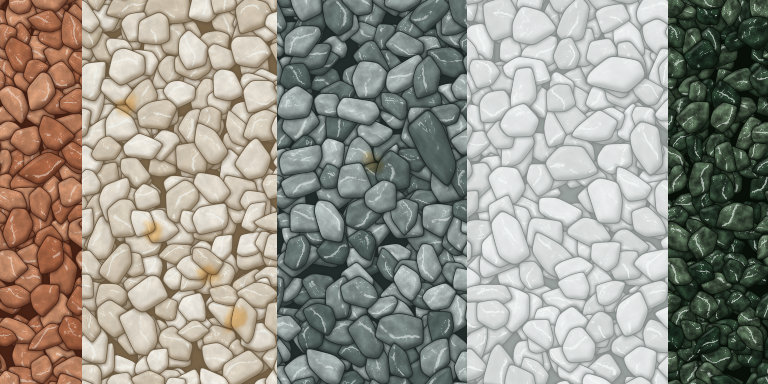
Give the GLSL for this texture, as a Shadertoy shader.

```glsl
const float TAU = 6.2831853;
const int LAYERS = 4;
const int SIDES = 6;
const float CORNER_SHARPNESS = 11.0;
const float SHADOW_WIDTH = 0.26;
const float SHADOW_DEPTH = 0.45;
const float CONTACT_WIDTH = 0.09;
const float CONTACT_DEPTH = 0.55;
const float SKIP_CHANCE = 0.24;
const vec3 LIGHT_DIR = vec3(-0.33, 0.56, 0.76);
const vec3 AMBER = vec3(0.82, 0.66, 0.40);
const vec3 GLINT = vec3(0.95, 0.97, 0.96);

// Bands from left to right: terracotta, cream, slate, white, dark green
const float BAND_EDGE[4] = float[](0.214, 0.722, 1.216, 1.740);
const float CELL[5] = float[](0.086, 0.089, 0.092, 0.096, 0.078);
const float GLOSS[5] = float[](0.42, 0.55, 0.50, 0.80, 0.58);
const float VEINS[5] = float[](0.12, 0.05, 0.14, 0.02, 0.50);
const vec3 GAP[5] = vec3[](
    vec3(0.28, 0.13, 0.08), vec3(0.47, 0.39, 0.28), vec3(0.13, 0.17, 0.16),
    vec3(0.60, 0.63, 0.62), vec3(0.03, 0.06, 0.03));
const vec3 DARK[5] = vec3[](
    vec3(0.61, 0.36, 0.24), vec3(0.78, 0.73, 0.65), vec3(0.31, 0.37, 0.36),
    vec3(0.82, 0.835, 0.83), vec3(0.10, 0.17, 0.12));
const vec3 PALE[5] = vec3[](
    vec3(0.77, 0.56, 0.43), vec3(0.89, 0.87, 0.83), vec3(0.67, 0.71, 0.70),
    vec3(0.90, 0.91, 0.91), vec3(0.30, 0.37, 0.29));

// Large stones: centre, radius, angle
const int LARGE_COUNT = 12;
const vec4 LARGE[12] = vec4[](
    vec4(1.133, 0.622, 0.066, -1.1), vec4(0.924, 0.523, 0.050, 0.4),
    vec4(0.997, 0.492, 0.045, 0.6), vec4(0.859, 0.422, 0.052, -1.1),
    vec4(0.781, 0.583, 0.046, 0.1), vec4(1.615, 0.812, 0.064, -0.1),
    vec4(1.354, 0.682, 0.052, 0.3), vec4(1.328, 0.375, 0.058, -1.2),
    vec4(1.575, 0.479, 0.052, -1.0), vec4(1.510, 0.100, 0.048, 0.2),
    vec4(0.326, 0.826, 0.048, -0.3), vec4(0.390, 0.237, 0.050, 0.9));
// Tone from dark to pale, then elongation
const vec2 LARGE_LOOK[12] = vec2[](
    vec2(0.05, 2.2), vec2(0.70, 1.1), vec2(0.60, 1.2), vec2(0.90, 1.7),
    vec2(0.75, 1.5), vec2(0.80, 1.7), vec2(0.70, 1.4), vec2(0.80, 1.8),
    vec2(0.90, 1.5), vec2(0.60, 1.1), vec2(0.80, 1.2), vec2(0.70, 1.3));

// Mineral stains: centre, radius
const vec3 STAINS[5] = vec3[](
    vec3(0.333, 0.727, 0.038), vec3(0.396, 0.396, 0.036),
    vec3(0.547, 0.284, 0.042), vec3(0.612, 0.167, 0.044),
    vec3(0.971, 0.576, 0.036));

float hash(vec2 p) {
    vec3 q = fract(p.xyx * 0.1031);
    q += dot(q, q.yzx + 33.33);
    return fract((q.x + q.y) * q.z);
}

int bandAt(float x) {
    int band = 0;
    for (int i = 0; i < 4; i++) band += int(x > BAND_EDGE[i]);
    return band;
}

float layeredSines(vec2 p) {
    float sum = 0.0, amp = 0.5;
    for (int i = 0; i < 4; i++) {
        sum += amp * sin(p.x + 1.7 * sin(p.y));
        p = mat2(1.2, 1.6, -1.6, 1.2) * p + 1.3;
        amp *= 0.55;
    }
    return sum;
}

// Paints one rounded polygonal stone and its contact shadow
void paintStone(inout vec3 col, vec2 p, float radius, float angle, vec2 look, vec2 id, int band) {
    if (dot(p, p) > 4.4 * radius * radius) return;
    float c = cos(angle), s = sin(angle);
    mat2 turn = mat2(c, s, -s, c);
    float aspect = sqrt(look.y);
    vec2 squash = vec2(1.0 / aspect, aspect);
    vec2 q = (p * turn) / radius * squash;

    // Smooth maximum of half planes, with its gradient
    float sum = 0.0;
    vec2 slope = vec2(0.0);
    for (int k = 0; k < SIDES; k++) {
        vec2 seed = id + float(k) * vec2(5.3, 9.1);
        float a = (float(k) + 0.7 * hash(seed)) * TAU / float(SIDES);
        vec2 dir = vec2(cos(a), sin(a));
        float w = exp(CORNER_SHARPNESS * (dot(q, dir) - mix(0.70, 1.06, hash(seed + 1.9))));
        sum += w;
        slope += w * dir;
    }
    float d = log(sum) / CORNER_SHARPNESS;
    slope = turn * (slope / sum * squash);

    // Wide soft shade and a narrow dark contact line
    float shadow = SHADOW_DEPTH * (1.0 - smoothstep(0.0, SHADOW_WIDTH, d));
    shadow += CONTACT_DEPTH * (1.0 - smoothstep(0.0, CONTACT_WIDTH, d));
    col = mix(col, GAP[band] * 0.85, min(shadow, 1.0));
    float edge = 0.7 / (iResolution.y * radius);
    float cover = 1.0 - smoothstep(-edge, edge, d);
    if (cover <= 0.0) return;

    // Domed surface, fading to the gap colour where it turns from the light
    float rim = clamp(1.0 + d / 0.6, 0.0, 1.0);
    float grain = layeredSines(q * 3.5 + 20.0 * hash(id + 8.3));
    vec3 n = normalize(vec3(slope * rim * rim * 1.1, 1.05 - 0.5 * rim));
    float lit = mix(0.4, 1.06, smoothstep(-0.2, 0.82, dot(n, LIGHT_DIR)));
    vec3 stone = mix(DARK[band], PALE[band], look.x) * (1.0 + VEINS[band] * grain);
    stone = mix(GAP[band], stone, lit);

    // Wet highlights: a soft spot, a bent streak and thin broken ripples
    float inner = smoothstep(0.05, 0.16, -d);
    float spot = smoothstep(0.94, 1.0, dot(n, LIGHT_DIR));
    float bend = q.y - 0.2 - 0.25 * sin(3.0 * q.x + TAU * hash(id + 6.1)) - 0.12 * grain;
    float streak = 1.0 - smoothstep(0.03, 0.10, abs(bend));
    streak *= smoothstep(-0.2, 0.4, grain + hash(id + 4.4) - 0.3);
    float ripple = layeredSines(q * vec2(2.2, 3.0) + 30.0 * hash(id + 2.8));
    float thread = 1.0 - smoothstep(0.02, 0.09, abs(ripple - 0.35));
    thread *= smoothstep(0.55, 0.85, dot(n, LIGHT_DIR)) * smoothstep(-0.1, 0.4, grain);
    float shine = inner * max(streak, 0.8 * thread) + 0.3 * spot;
    stone = mix(stone, GLINT, GLOSS[band] * clamp(shine, 0.0, 1.0));
    col = mix(col, stone, cover);
}

void mainImage(out vec4 fragColor, in vec2 fragCoord) {
    vec2 p = fragCoord / iResolution.y;
    int band = bandAt(p.x);
    float cell = CELL[band];
    vec3 col = GAP[band];

    // Scattered stones, stacked in layers
    for (int layer = 0; layer < LAYERS; layer++) {
        vec2 shift = float(layer) * vec2(0.37, 0.61) + float(band) * 7.0 + 10.0;
        vec2 grid = p / cell + shift;
        for (int j = 1; j >= -1; j--)
        for (int i = -1; i <= 1; i++) {
            vec2 site = floor(grid) + vec2(i, j);
            vec2 id = site + float(layer) * 31.0 + float(band) * 71.0;
            if (layer > 1 && hash(id + 0.5) < SKIP_CHANCE) continue;
            vec2 centre = site + 0.5 + 0.6 * (vec2(hash(id + 1.3), hash(id + 2.1)) - 0.5);
            float radius = cell * mix(0.38, 0.56, hash(id + 5.2));
            vec2 look = vec2(hash(id + 9.4), mix(1.0, 1.7, hash(id + 3.7)));
            paintStone(col, (grid - centre) * cell, radius, TAU * hash(id + 7.7), look, id, band);
        }
    }
    for (int i = 0; i < LARGE_COUNT; i++) {
        vec4 big = LARGE[i];
        if (bandAt(big.x) == band)
            paintStone(col, p - big.xy, big.z, big.w, LARGE_LOOK[i], vec2(i, 3 * i) + 200.0, band);
    }

    // Amber mineral stains
    for (int i = 0; i < 5; i++) {
        float reach = length(p - STAINS[i].xy) / STAINS[i].z + 0.25 * layeredSines(p * 60.0);
        col = mix(col, col * AMBER * 1.2, 0.7 * (1.0 - smoothstep(0.3, 1.0, reach)));
    }
    fragColor = vec4(clamp(col, 0.0, 1.0), 1.0);
}
```
